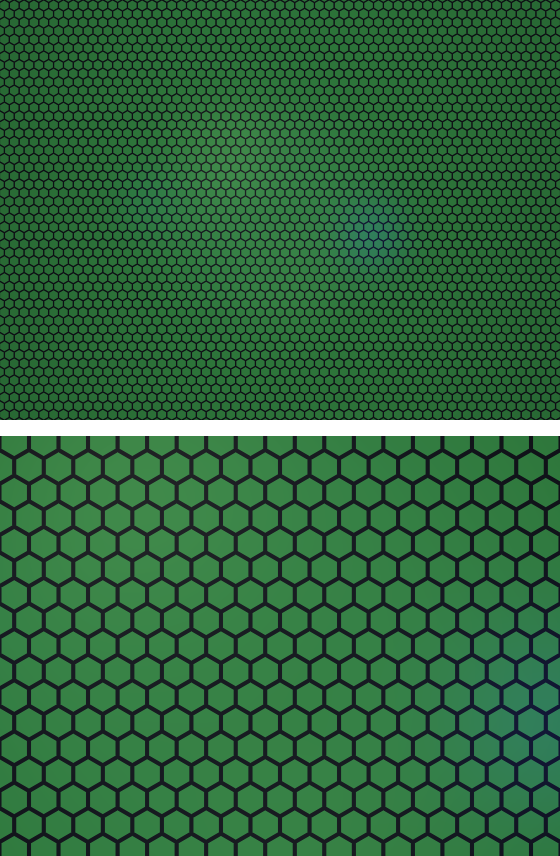
Top: the whole. Bottom: its middle third, enlarged.
Write a Shadertoy shader that draws this pattern.

```glsl
// Green hexagonal mesh with dark joints, lit by a few soft tinted glows.
// Two offset rectangular lattices give the nearest cell centre; the distance
// to the cell border draws the joints, and Gaussian spots add the light.

const float CELLS_PER_HEIGHT = 42.667;  // cell widths in one canvas height
const float JOINT_WIDTH = 0.14;         // in cell widths
const vec2 LATTICE = vec2(1.0, 1.7320508);

const vec3 CELL_GREEN = vec3(0.175, 0.455, 0.225);
const vec3 JOINT_DARK = vec3(0.055, 0.060, 0.085);

// Offset from the nearest centre of a pointy-top hexagon grid.
vec2 hexOffset(vec2 p) {
    vec2 a = p - LATTICE * floor(p / LATTICE + 0.5);
    vec2 b = p - LATTICE * (floor(p / LATTICE) + 0.5);
    return dot(a, a) < dot(b, b) ? a : b;
}

// Distance from a point inside a unit-wide hexagon to its border.
float hexBorderDistance(vec2 offset) {
    vec2 q = abs(offset);
    return 0.5 - max(q.x, dot(q, vec2(0.5, 0.8660254)));
}

// Soft round light of a given radius.
float glow(vec2 p, vec2 centre, float radius) {
    vec2 d = (p - centre) / radius;
    return exp(-dot(d, d));
}

// Sum of the tinted lights over the sheet.
vec3 lighting(vec2 p) {
    float disc = 1.0 - smoothstep(0.10, 0.37, length(p - vec2(-0.03, -0.01)));
    vec3 light = vec3(0.030, 0.038, 0.040) * disc;
    light += vec3(0.045, 0.040, 0.025) * glow(p, vec2(-0.12, 0.13), 0.13);
    light += vec3(0.000, 0.015, 0.110) * glow(p, vec2(0.22, -0.06), 0.085);
    light += vec3(0.000, 0.015, 0.035) * glow(p, vec2(-0.31, 0.02), 0.080);
    light += vec3(0.012, 0.012, 0.005) * glow(p, vec2(0.02, -0.20), 0.12);
    return light;
}

void mainImage(out vec4 fragColor, in vec2 fragCoord) {
    vec2 p = (fragCoord - 0.5 * iResolution.xy) / iResolution.y;
    float pixel = CELLS_PER_HEIGHT / iResolution.y;

    // Cells and joints
    float border = hexBorderDistance(hexOffset(p * CELLS_PER_HEIGHT));
    float halfJoint = 0.5 * JOINT_WIDTH;
    float inside = smoothstep(halfJoint - 0.6 * pixel, halfJoint + 0.6 * pixel, border);
    vec3 colour = mix(JOINT_DARK, CELL_GREEN, inside);

    // Gentle fall-off to the sides, then the lights
    colour *= 1.02 - 0.13 * smoothstep(0.15, 0.85, length(p * vec2(1.0, 0.8)));
    colour += lighting(p);

    fragColor = vec4(colour, 1.0);
}
```
